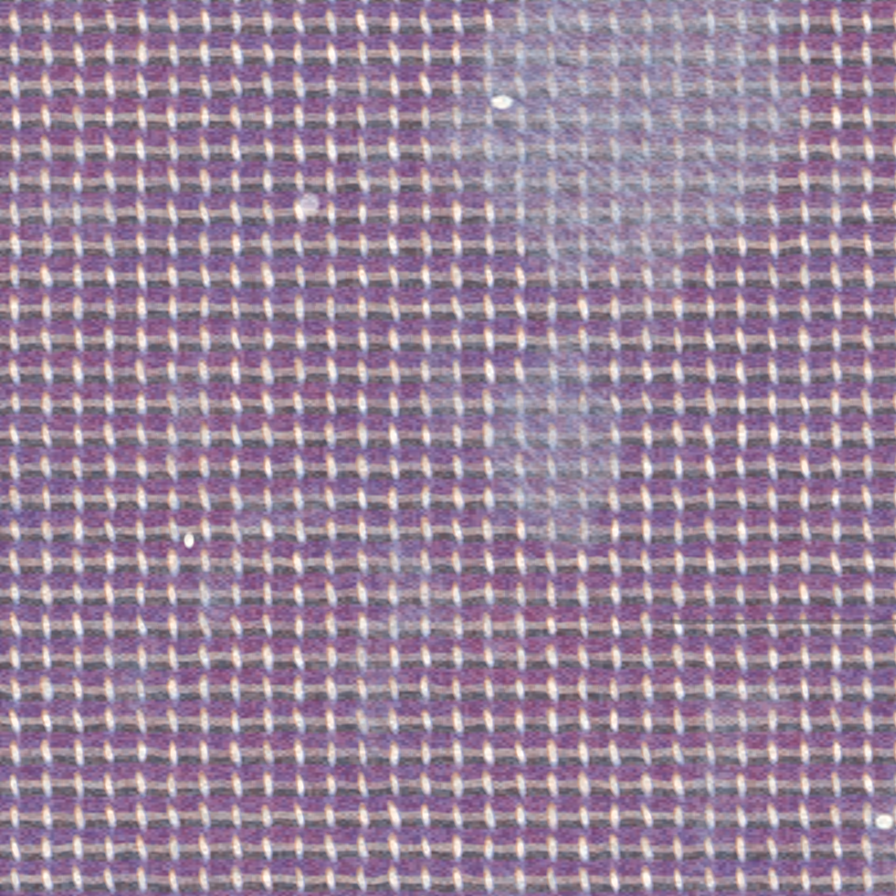
A WebGL 2 fragment shader for this texture:

```glsl
#version 300 es
precision highp float;
// Worn purple woven cloth: rows of pale slanted stitches over grey thread bands.

uniform vec2 u_resolution;
out vec4 outColor;

const vec2 REPEATS = vec2(28.37, 28.21);      // stitches across and down
const vec2 FIRST_STITCH = vec2(0.017, 0.017); // centre of the lowest left stitch
const vec2 STITCH_SIZE = vec2(0.15, 0.36);    // half size within one cell
const float SLANT = 0.16;
const float WOBBLE = 0.11;
const float GRAIN = 0.15;

const vec3 PURPLE = vec3(0.51, 0.34, 0.54);
const vec3 MAUVE = vec3(0.56, 0.43, 0.57);
const vec3 SHADOW = vec3(0.42, 0.40, 0.43);
const vec3 THREAD = vec3(0.71, 0.65, 0.65);
const vec3 CREAM = vec3(0.97, 0.90, 0.83);
const vec3 WARM = vec3(0.80, 0.64, 0.56);
const vec3 COOL = vec3(0.65, 0.64, 0.79);
const vec3 DUST = vec3(0.64, 0.65, 0.72);

float hash(vec2 p) {
    return fract(sin(dot(p, vec2(127.1, 311.7))) * 43758.5453);
}

float noise(vec2 p) {
    vec2 i = floor(p), f = fract(p);
    f = f * f * (3.0 - 2.0 * f);
    return mix(mix(hash(i), hash(i + vec2(1, 0)), f.x),
               mix(hash(i + vec2(0, 1)), hash(i + vec2(1, 1)), f.x), f.y);
}

float fbm(vec2 p) {
    float sum = 0.0, weight = 0.5;
    for (int i = 0; i < 4; i++) {
        sum += weight * noise(p);
        p = p * 2.03 + 7.1;
        weight *= 0.5;
    }
    return sum / 0.9375;
}

// Soft horizontal band around a height inside the cell.
float band(float y, float centre, float halfWidth) {
    return 1.0 - smoothstep(halfWidth * 0.45, halfWidth * 1.4, abs(y - centre));
}

// Ragged elliptical patch of dust.
float patchMask(vec2 p, vec2 centre, vec2 radius) {
    float d = length((p - centre) / radius) + 0.7 * (fbm(p * 16.0) - 0.5);
    return 1.0 - smoothstep(0.72, 1.1, d);
}

float speck(vec2 p, vec2 centre, vec2 radius) {
    return 1.0 - smoothstep(0.6, 1.2, length((p - centre) / radius));
}

// Cloth colour from the weave cell: bands first, stitch on top.
vec3 weave(vec2 p) {
    vec2 grid = (p - FIRST_STITCH) * REPEATS + 0.5;
    grid += WOBBLE * (vec2(noise(grid * 1.7), noise(grid * 1.7 + 31.0)) - 0.5);
    vec2 id = floor(grid);
    vec2 cell = fract(grid) - 0.5;
    float vary = hash(id);

    // Ground with streaked threads and a faint lighter column
    float streak = noise(grid * vec2(2.5, 9.0));
    vec3 color = mix(PURPLE, MAUVE, 0.75 * streak);
    color += vec3(0.03, -0.01, -0.02) * (fbm(p * 7.0) - 0.5) * 3.0;
    color = mix(color, COOL, 0.22 * band(cell.x, 0.0, 0.2));

    // Dark lower thread and pale upper thread
    color = mix(color, SHADOW + 0.07 * (streak - 0.5),
                0.9 * band(cell.y, -0.19, 0.15));
    float pale = 0.6 + 0.4 * noise(id * vec2(0.35, 1.0) + 5.0);
    color = mix(color, THREAD, pale * band(cell.y, 0.04, 0.13));

    // Slanted stitch with warm upper left and cool lower right fringes
    vec2 q = cell - vec2(0.0, 0.02);
    q.x += SLANT * q.y;
    float d = length(q / (STITCH_SIZE * (0.92 + 0.16 * vary)));
    float side = smoothstep(-0.16, 0.16, q.x - 0.5 * q.y);
    vec3 fringe = mix(WARM, COOL, side);
    color = mix(color, fringe, 0.85 * (1.0 - smoothstep(0.85, 1.4, d)));
    vec3 core = mix(CREAM, vec3(0.90, 0.90, 0.93), side * 0.8);
    core *= 0.94 + 0.1 * hash(id + 17.0);
    return mix(color, core, 1.0 - smoothstep(0.4, 1.05, d));
}

void main() {
    vec2 p = gl_FragCoord.xy / u_resolution;
    vec3 color = weave(p);

    // Dusty patches and light scattered wear
    float dust = 0.65 * patchMask(p, vec2(0.70, 0.89), vec2(0.20, 0.22));
    dust = max(dust, 0.55 * patchMask(p, vec2(0.625, 0.49), vec2(0.075, 0.13)));
    dust = max(dust, 0.35 * smoothstep(0.62, 0.8, fbm(p * vec2(14.0, 9.0) + 3.0)));
    float fibre = noise(p * vec2(110.0, 150.0) + p.yx * 60.0);
    color = mix(color, DUST + 0.16 * (fibre - 0.5), dust * (0.5 + 0.6 * fibre));

    // Snagged dark thread at the right
    float snag = smoothstep(0.70, 0.76, p.x) * band(p.y, 0.306, 0.003);
    color = mix(color, SHADOW * 0.85, 0.5 * snag);

    // Bright lint specks
    float lint = speck(p, vec2(0.56, 0.886), vec2(0.013, 0.008));
    lint = max(lint, speck(p, vec2(0.987, 0.083), vec2(0.011, 0.009)));
    lint = max(lint, speck(p, vec2(0.211, 0.397), vec2(0.006, 0.009)));
    lint = max(lint, 0.6 * speck(p, vec2(0.345, 0.772), vec2(0.012, 0.014)));
    color = mix(color, vec3(0.96, 0.96, 0.94), lint);

    // Fine grain with a slight colour shift
    float grain = noise(p * vec2(240.0, 330.0)) - 0.5;
    float tint = noise(p * 170.0 + 40.0) - 0.5;
    color += GRAIN * grain + 0.07 * tint * vec3(1.0, -0.4, -1.0);
    outColor = vec4(clamp(color, 0.0, 1.0), 1.0);
}
```
